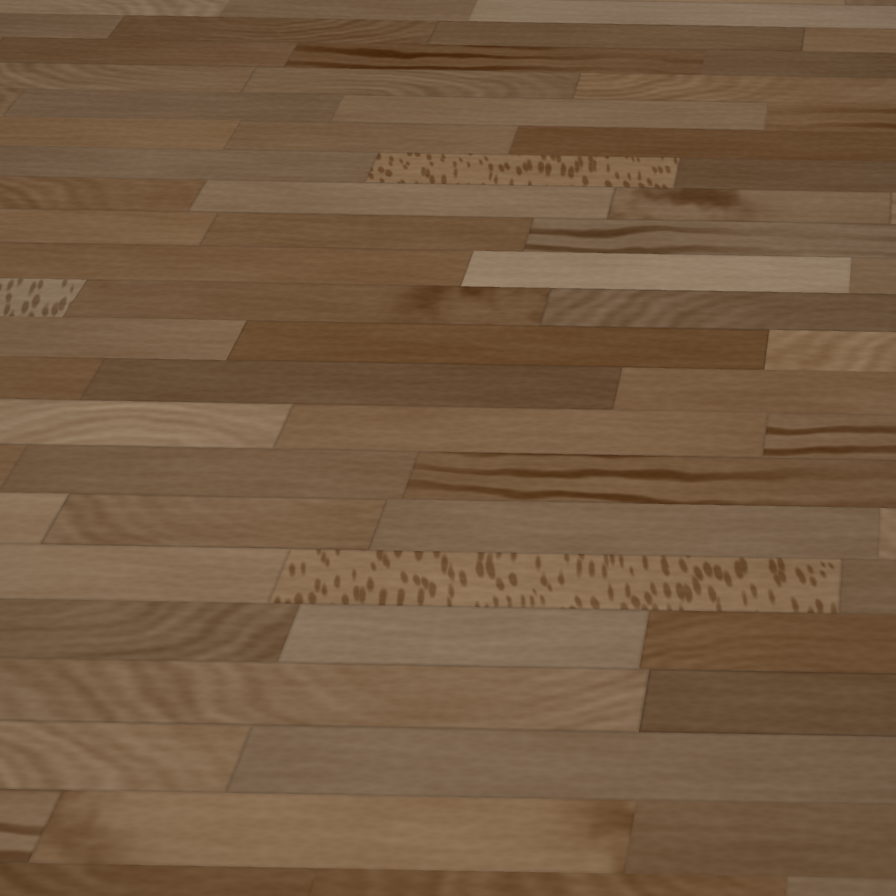
Reproduce this texture procedurally as a Shadertoy shader.

```glsl
// Worn wooden strip floor: staggered planks with varied grain, seen in shallow perspective.

float hash(vec2 p) {
    return fract(sin(dot(p, vec2(127.1, 311.7))) * 43758.545);
}

// Layered sines, roughly -1 to 1
float waves(vec2 p) {
    float sum = 0.0, amp = 0.5;
    for (int i = 0; i < 4; i++) {
        sum += amp * sin(p.x + 1.8 * sin(p.y + float(i)));
        p = mat2(1.5, 1.1, -1.1, 1.5) * p + 2.3;
        amp *= 0.55;
    }
    return sum;
}

// Cellular noise: distance to the nearest scattered point
float cells(vec2 p) {
    vec2 base = floor(p);
    float nearest = 2.0;
    for (int y = -1; y <= 1; y++)
        for (int x = -1; x <= 1; x++) {
            vec2 id = base + vec2(x, y);
            vec2 site = id + vec2(hash(id), hash(id + 37.3));
            nearest = min(nearest, length(p - site));
        }
    return nearest;
}

// Wood figure as a tone offset; p is about 8 long and 1 wide per plank
float woodFigure(vec2 p, vec2 plank) {
    float kind = hash(plank + 5.1);
    vec2 q = p + 20.0 * vec2(hash(plank + 1.7), hash(plank + 2.9));
    float warp = waves(q * vec2(0.7, 1.6));

    // Soft shading, fine streaks and pores on every plank
    float tone = 0.09 * waves(q * vec2(0.45, 1.1));
    tone += 0.03 * sin(p.y * 31.0 + 4.0 * warp + p.x * 0.5);
    tone += 0.06 * waves(q * vec2(1.3, 8.0));
    tone += 0.14 * (cells(q * vec2(5.0, 13.0)) - 0.5);

    if (kind < 0.3) {
        // Arched growth rings around a heart beyond one long edge
        float side = hash(plank + 4.4) < 0.5 ? -0.25 : 1.25;
        vec2 heart = vec2(8.0 * hash(plank + 8.3) - 4.0, side);
        float ring = length((p - heart) * vec2(0.38, 1.0)) + 0.13 * warp;
        float strength = 0.6 + 0.4 * sin(q.x * 0.8);
        tone += strength * (0.1 * sin(ring * 36.0) + 0.08 * sin(ring * 13.0 + warp));
    } else if (kind < 0.35) {
        // Narrow dark flecks of uneven size on pale wood
        vec2 slant = vec2(q.x + 0.3 * q.y, q.y);
        float fleck = cells(slant * vec2(5.5, 2.0) + 0.4 * warp);
        float size = 0.24 + 0.14 * waves(q * vec2(1.7, 4.0));
        tone += 0.3 - 0.6 * (1.0 - smoothstep(size - 0.12, size + 0.14, fleck));
    } else if (kind < 0.41) {
        // Long dark bands
        float band = sin(p.y * 13.0 + 2.2 * warp + p.x * 0.2);
        tone -= 0.65 * smoothstep(0.0, 1.0, band) * (0.6 + 0.4 * sin(q.x * 0.7));
    } else if (kind < 0.5) {
        // Smoky heartwood that fades along the plank
        float stain = smoothstep(-0.5, 0.8, waves(q * vec2(1.8, 2.2)));
        tone -= 0.7 * stain * smoothstep(-0.3, 0.7, sin(q.x * 0.6));
    }
    return tone;
}

vec3 floorColor(vec2 uv) {
    // Ground plane: strips run sideways, joints lean to a far point at upper right
    float depth = 2.157 - uv.y - 0.018 * (uv.x - 0.5);
    float across = 53.0 / depth - 24.9;
    float along = (uv.x - 1.05) / depth;
    float row = floor(across);
    float v = across - row;

    // Staggered joints with uneven plank lengths
    float s = along / 0.34 + 9.0 * hash(vec2(row, 3.3));
    float id = floor(s);
    float joint = id + 0.55 * hash(vec2(id, row));
    if (s < joint) {
        id -= 1.0;
        joint = id + 0.55 * hash(vec2(id, row));
    }
    float nextJoint = id + 1.0 + 0.55 * hash(vec2(id + 1.0, row));
    vec2 plank = vec2(id, row);

    // Plank tone: mostly mid brown, a few pale ones
    float tone = 0.1 + 0.42 * (hash(plank + 11.0) + hash(plank + 23.0));
    tone += 0.32 * step(0.87, hash(plank + 31.0));
    tone += woodFigure(vec2((s - joint - 0.5) * 8.0, v), plank);
    vec3 color = mix(vec3(0.355, 0.245, 0.145), vec3(0.555, 0.462, 0.365), clamp(tone, -0.6, 1.35));
    color += (hash(plank + 47.0) - 0.5) * vec3(0.025, 0.0, -0.025);

    // Faint thin seams, missing on some planks
    float edge = min(min(v, 1.0 - v), 7.0 * min(s - joint, nextJoint - s));
    color *= 1.0 - 0.17 * hash(plank + 53.0) * (1.0 - smoothstep(0.0, 0.045, edge));

    // Broad light falloff
    vec2 fromCenter = uv - vec2(0.5, 0.45);
    return color * (1.04 - 0.22 * dot(fromCenter, fromCenter));
}

void mainImage(out vec4 fragColor, in vec2 fragCoord) {
    // Nine samples smooth the edges
    vec3 sum = vec3(0.0);
    for (int y = -1; y <= 1; y++)
        for (int x = -1; x <= 1; x++)
            sum += floorColor((fragCoord + 0.45 * vec2(x, y)) / iResolution.xy);
    fragColor = vec4(sum / 9.0, 1.0);
}
```
